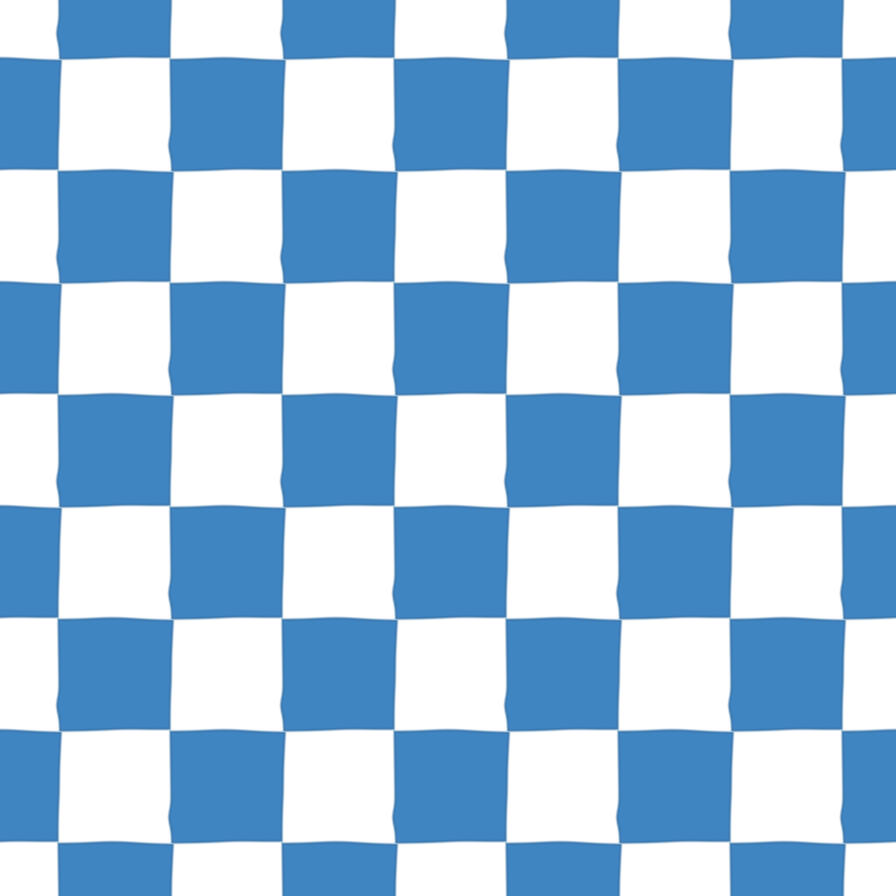
This pattern is drawn by a Shadertoy shader. Its source:

```glsl
// Hand-cut blue and white checkerboard, eight cells each way (four repeats).
// Every blue square shares one wobbly outline, built from four displaced edges;
// the nearest squares are merged by distance and drawn with a thin darker rim.

const float CELLS = 8.0;                 // even count, so the board wraps
const vec2 GRID_OFFSET = vec2(0.522);    // first grid line, in cells
const vec3 WHITE = vec3(1.0);
const vec3 BLUE = vec3(0.245, 0.522, 0.76);
const vec3 RIM = vec3(0.22, 0.46, 0.67);
const float RIM_WIDTH = 0.028;
const float SOFTNESS = 0.015;

// Smooth bump of unit height
float bump(float t, float center, float width) {
    float x = (t - center) / width;
    return exp(-x * x);
}

// Edge offsets in cells; t runs rightward or downward along the side
float leftEdge(float t) {
    return mix(-0.007, 0.007, t) - 0.022 * bump(t, 0.78, 0.1);
}

float rightEdge(float t) {
    return 0.03 * (1.0 - t) * (1.0 - t) + 0.004 * bump(t, 0.55, 0.15);
}

float topEdge(float t) {
    return mix(0.004, 0.012, t) - 0.018 * bump(t, 0.5, 0.28);
}

float bottomEdge(float t) {
    return mix(0.010, -0.006, t) - 0.008 * bump(t, 0.6, 0.22);
}

// Signed distance to the wobbly unit square, negative inside
float wobblySquare(vec2 p) {
    vec2 t = clamp(p, 0.0, 1.0);
    float dx = max(leftEdge(t.y) - p.x, p.x - 1.0 - rightEdge(t.y));
    float dy = max(topEdge(t.x) - p.y, p.y - 1.0 - bottomEdge(t.x));
    return max(dx, dy);
}

// Distance to the closest blue square among the surrounding cells
float checkerDistance(vec2 p) {
    vec2 cell = floor(p);
    float d = 1.0;
    for (int j = -1; j <= 1; j++) {
        for (int i = -1; i <= 1; i++) {
            vec2 id = cell + vec2(i, j);
            if (mod(id.x + id.y, 2.0) > 0.5) d = min(d, wobblySquare(p - id));
        }
    }
    return d;
}

void mainImage(out vec4 fragColor, in vec2 fragCoord) {
    // Cell coordinates, y pointing down
    vec2 uv = fragCoord / iResolution.xy;
    vec2 p = vec2(uv.x, 1.0 - uv.y) * CELLS - GRID_OFFSET;
    float pixel = CELLS / min(iResolution.x, iResolution.y);

    // Fill, rim and soft boundary
    float d = checkerDistance(p);
    float soft = max(SOFTNESS, 0.75 * pixel);
    vec3 fill = mix(RIM, BLUE, smoothstep(0.3 * RIM_WIDTH, RIM_WIDTH, -d));
    float coverage = 1.0 - smoothstep(-soft, soft, d);
    fragColor = vec4(mix(WHITE, fill, coverage), 1.0);
}
```
